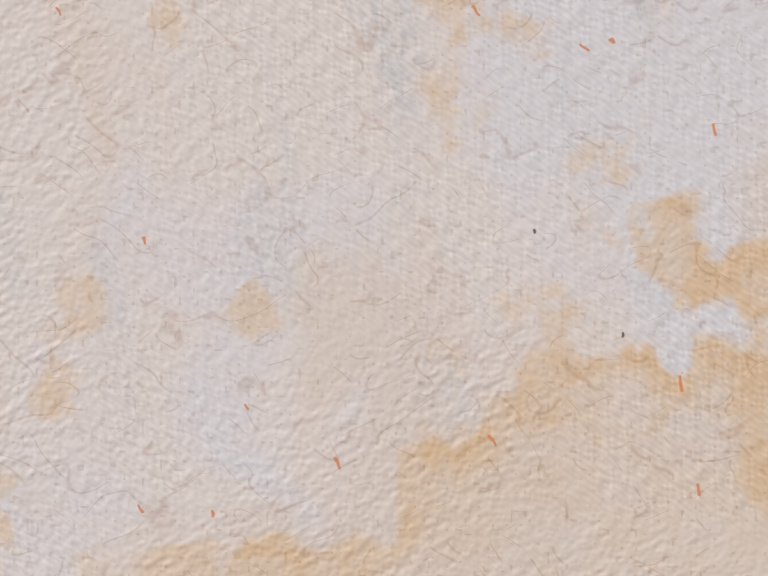
This texture is drawn by a Shadertoy shader. Its source:

```glsl
// Weathered lime plaster: pale cream and cool grey washes with ochre damp stains.
// Layered value noise gives the washes and tide lines; embossed, stretched
// noise gives the trowelled grain, and a loop scatters small rust flecks.

float hash(vec2 p) {
    return fract(sin(dot(p, vec2(127.1, 311.7))) * 43758.5);
}

float noise(vec2 p) {
    vec2 i = floor(p), f = fract(p);
    f = f * f * (3.0 - 2.0 * f);
    return mix(mix(hash(i), hash(i + vec2(1, 0)), f.x),
               mix(hash(i + vec2(0, 1)), hash(i + vec2(1, 1)), f.x), f.y);
}

mat2 rotate(float a) {
    return mat2(cos(a), -sin(a), sin(a), cos(a));
}

float fbm(vec2 p) {
    float sum = 0.0, amp = 0.5;
    for (int i = 0; i < 5; i++) {
        sum += amp * noise(p);
        p = rotate(0.6) * p * 2.03 + 17.3;
        amp *= 0.5;
    }
    return sum / 0.97;
}

// Short ridges stretched along one direction
float ridges(vec2 p, float angle) {
    vec2 q = rotate(angle) * p;
    return 0.55 * noise(q * vec2(60, 115)) + 0.45 * noise(q * vec2(130, 190) + 31.0);
}

// Plaster relief whose trowel direction drifts over the wall
float relief(vec2 p) {
    float turn = smoothstep(0.35, 0.65, noise(p * 3.5 + 4.0));
    return mix(ridges(p, 0.5), ridges(p + 9.0, -0.75), turn);
}

// Hairline cracks follow the middle level of a noise field
float cracks(vec2 p, float angle) {
    vec2 q = rotate(angle) * p;
    q += 0.02 * vec2(noise(p * 22.0), noise(p * 22.0 + 8.0));
    float line = abs(noise(q * vec2(13, 32)) - 0.5);
    float broken = smoothstep(0.56, 0.72, noise(p * 27.0 + 3.0));
    return (1.0 - smoothstep(0.0, 0.05, line)) * broken;
}

float segment(vec2 p, vec2 halfAxis) {
    float t = clamp(dot(p, halfAxis) / dot(halfAxis, halfAxis), -1.0, 1.0);
    return length(p - halfAxis * t);
}

void mainImage(out vec4 fragColor, in vec2 fragCoord) {
    vec2 p = fragCoord / iResolution.y;
    float aspect = iResolution.x / iResolution.y;
    float soft = 1.0 / iResolution.y;
    vec2 warp = vec2(fbm(p * 3.0 + 5.0), fbm(p * 3.0 + 23.0)) - 0.5;

    // Broad washes: cream, cool white and peach, slightly drawn downwards
    vec3 cream = vec3(0.825, 0.778, 0.758);
    vec3 cool = vec3(0.808, 0.782, 0.788);
    vec3 peach = vec3(0.812, 0.748, 0.705);
    vec3 ochre = vec3(0.81, 0.685, 0.555);
    float coolWash = smoothstep(0.42, 0.64, fbm(p * vec2(3.2, 2.2) + warp + 12.0));
    float peachWash = smoothstep(0.46, 0.7, fbm(p * vec2(5.0, 2.6) + warp + 40.0));
    vec3 color = mix(cream, cool, coolWash);
    color = mix(color, peach, 0.75 * peachWash);

    // Worn grey streaks leaning to the right
    vec2 lean = rotate(0.25) * p;
    float worn = smoothstep(0.56, 0.74, fbm(lean * vec2(6.5, 2.4) + warp + 71.0));
    worn *= smoothstep(0.1, 0.6, p.y);
    float scuff = smoothstep(0.4, 0.75, noise(lean * vec2(110, 45)));
    color = mix(color, vec3(0.735, 0.728, 0.73), worn * (0.25 + 0.45 * scuff));

    // Damp stain at lower right: strong tide line, paler inside
    float depth = min(p.x - 0.9 * p.y - 0.53, 0.43 - p.y);
    depth += 0.75 * (fbm(p * 5.0 + 0.6 * warp + 2.0) - 0.5);
    float inside = smoothstep(-0.025, 0.045, depth);
    float rim = inside * (1.0 - 0.75 * smoothstep(0.05, 0.2, depth));
    float mottling = 0.6 + 0.55 * smoothstep(0.35, 0.65, fbm(p * 13.0));
    color = mix(color, peach, 0.55 * inside);
    color = mix(color, ochre, clamp(0.75 * rim * mottling, 0.0, 1.0));

    // Faint separate blotches over the rest of the wall
    float blotch = smoothstep(0.63, 0.77, fbm(p * 6.5 + warp + 55.0));
    color = mix(color, ochre, 0.5 * blotch * (1.0 - inside));

    // Grain lit from the upper left, with small pits and hairlines
    vec2 toLight = vec2(-0.0022, 0.003);
    float slope = relief(p - toLight) - relief(p + toLight);
    float roughness = 0.075 + 0.06 * noise(p * 5.0 + 6.0) + 0.03 * worn;
    color += slope * roughness;
    color -= 0.05 * smoothstep(0.8, 0.95, noise(p * 125.0 + 60.0)) * vec3(0.8, 1.0, 1.15);
    float hairline = max(cracks(p, 0.45), cracks(p + 6.0, -0.7));
    color -= hairline * vec3(0.045, 0.06, 0.07);

    // Rust flecks, with a dark speck for every sixth one
    for (int i = 0; i < 15; i++) {
        float id = float(i);
        vec2 center = vec2(hash(vec2(id, 1)) * aspect, hash(vec2(id, 2)));
        float size = mix(0.003, 0.012, hash(vec2(id, 3)));
        float angle = mix(1.7, 2.4, hash(vec2(id, 4)));
        bool speck = i % 6 == 5;
        vec2 axis = (speck ? 0.0015 : size) * vec2(cos(angle), sin(angle));
        vec2 q = p - center + 0.004 * (noise(p * 90.0) - 0.5);
        float cover = 1.0 - smoothstep(0.0, 0.0018 + soft, segment(q, axis) - 0.0006);
        vec3 tint = speck ? vec3(0.32, 0.28, 0.28) : vec3(0.79, 0.47, 0.32);
        color = mix(color, tint, 0.75 * cover);
    }

    fragColor = vec4(clamp(color, 0.0, 1.0), 1.0);
}
```
